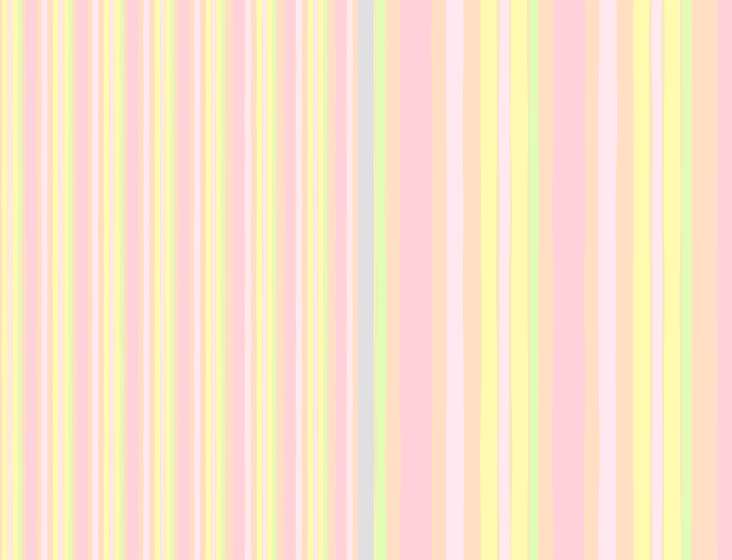
Left, the full canvas; right, a detail of the centre.
This pattern is drawn by a Shadertoy shader. Its source:

```glsl
// Pastel vertical stripes: seven repeats of yellow, green, pink and pale bands on peach.
// Bands are layered with soft edges that wander slightly along their height;
// the pink band sits further right in the later repeats.

float hash(vec2 p) {
    return fract(sin(dot(p, vec2(127.1, 311.7))) * 43758.5453);
}

// Smooth 1D noise in -1..1, one independent track per seed
float wander(float y, float seed) {
    float i = floor(y);
    float f = smoothstep(0.0, 1.0, y - i);
    return mix(hash(vec2(i, seed)), hash(vec2(i + 1.0, seed)), f) * 2.0 - 1.0;
}

// Coverage of a band between left and right, both edges slightly uneven
float band(vec2 p, float left, float right, float seed, float pixel) {
    left += 0.4 * wander(p.y / 38.0, seed);
    right += 0.4 * wander(p.y / 38.0, seed + 0.5);
    return clamp((p.x - left) / pixel + 0.5, 0.0, 1.0)
         * clamp((right - p.x) / pixel + 0.5, 0.0, 1.0);
}

void mainImage(out vec4 fragColor, in vec2 fragCoord) {
    // The canvas is 492 units wide and each repeat takes 70
    float pixel = 492.0 / iResolution.x;
    vec2 p = fragCoord * pixel - vec2(2.0, 0.0);
    float repeat = floor(p.x / 70.0);
    p.x -= repeat * 70.0;
    float seed = repeat * 17.0;

    vec3 peach = vec3(1.00, 0.87, 0.77);
    vec3 yellow = vec3(1.00, 0.98, 0.69);
    vec3 pink = vec3(1.00, 0.82, 0.86);
    vec3 pale = vec3(1.00, 0.91, 0.94);
    vec3 cream = vec3(0.98, 0.91, 0.74);
    vec3 green = vec3(0.88, 0.99, 0.71);

    // Cream shows as thin seams between the yellow, pale and green bands
    vec3 color = mix(peach, cream, band(p, 0.0, 28.0, seed + 1.0, pixel));
    color = mix(color, yellow, band(p, 1.0, 8.2, seed + 2.0, pixel));
    color = mix(color, pale, band(p, 9.4, 14.0, seed + 3.0, pixel));
    color = mix(color, yellow, band(p, 15.0, 22.4, seed + 4.0, pixel));
    color = mix(color, green, band(p, 23.2, 27.2, seed + 5.0, pixel));

    // Broad pink band, then a pale one
    float shift = 5.0 * step(4.0, repeat);
    color = mix(color, pink, band(p, 34.0 + shift, 48.5 + shift, seed + 6.0, pixel));
    color = mix(color, pale, band(p, 55.0, 63.0, seed + 7.0, pixel));

    fragColor = vec4(color, 1.0);
}
```
